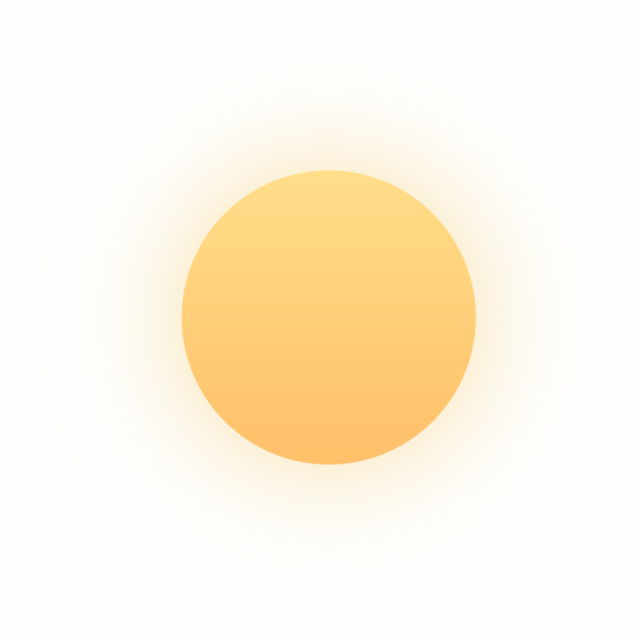
A WebGL 2 fragment shader for this background:

```glsl
#version 300 es
precision highp float;
// A warm sun disc with a vertical gradient on a near-white ground.
// The disc is a signed distance circle; its halo decays smoothly
// with the distance outside the rim.

#define CENTER vec2(0.5137, 0.5040)
#define RADIUS 0.2298
#define HALO_FALLOFF 0.10
#define HALO_REACH 0.16
#define GROUND vec3(0.998, 0.998, 0.996)
#define HALO_TINT vec3(0.010, 0.052, 0.145)
#define SUN_TOP vec3(1.0, 0.870, 0.540)
#define SUN_BOTTOM vec3(1.0, 0.750, 0.412)

uniform vec2 u_resolution;
out vec4 fragColor;

// Halo strength: exponential near the rim, Gaussian cut further out
float haloStrength(float dist) {
    float d = max(dist, 0.0);
    float tail = d / HALO_REACH;
    return exp(-d / HALO_FALLOFF - tail * tail);
}

void main() {
    // Square canvas units, centred on the shorter side
    float unit = min(u_resolution.x, u_resolution.y);
    vec2 p = (gl_FragCoord.xy - 0.5 * u_resolution) / unit + 0.5;
    float dist = length(p - CENTER) - RADIUS;

    // Ground and halo
    vec3 color = GROUND - HALO_TINT * haloStrength(dist);

    // Sun disc with a smooth rim
    float height = clamp((p.y - CENTER.y) / (2.0 * RADIUS) + 0.5, 0.0, 1.0);
    vec3 sun = mix(SUN_BOTTOM, SUN_TOP, height);
    float edge = 1.0 / unit;
    color = mix(sun, color, smoothstep(-edge, edge, dist));

    fragColor = vec4(color, 1.0);
}
```
